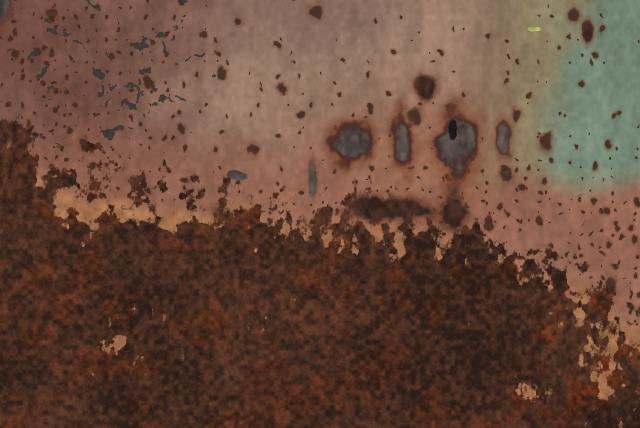
Give the GLSL for this texture, as a Shadertoy shader.

```glsl
#define ROSE_DARK vec3(0.46, 0.31, 0.265)
#define ROSE_PALE vec3(0.58, 0.46, 0.395)
#define ROSE_WARM vec3(0.59, 0.395, 0.32)
#define OLIVE vec3(0.57, 0.51, 0.39)
#define TEAL vec3(0.45, 0.52, 0.45)
#define CREAM vec3(0.66, 0.45, 0.31)
#define RUST_DARK vec3(0.17, 0.115, 0.095)
#define RUST_LIGHT vec3(0.39, 0.235, 0.165)
#define SCAB_GREY vec3(0.33, 0.285, 0.27)
#define SCAB_BROWN vec3(0.25, 0.165, 0.135)
#define EDGE_SHARPNESS 14.0
#define EDGE_SPECKLE 5.0

float hash(vec2 p) {
    vec3 q = fract(p.xyx * 0.1031);
    q += dot(q, q.yzx + 33.33);
    return fract((q.x + q.y) * q.z);
}

float noise(vec2 p) {
    vec2 i = floor(p), f = fract(p);
    f = f * f * (3.0 - 2.0 * f);
    return mix(mix(hash(i), hash(i + vec2(1, 0)), f.x),
               mix(hash(i + vec2(0, 1)), hash(i + vec2(1, 1)), f.x), f.y);
}

float fbm(vec2 p) {
    float sum = 0.0, amp = 0.533;
    for (int i = 0; i < 4; i++) {
        sum += amp * noise(p);
        p = p * 2.03 + 17.3;
        amp *= 0.5;
    }
    return sum;
}

float softBlob(vec2 p, vec2 centre, vec2 radius) {
    vec2 q = (p - centre) / radius;
    return exp(-dot(q, q));
}

// Height of the boundary between paint and bare rust
float rustLine(float x) {
    return 0.5 + 0.15 * exp(-3.0 * x) - 0.25 * pow(max(x - 0.7, 0.0) / 0.8, 2.2);
}

vec3 paintColour(vec2 p) {
    float cloud = fbm(p * 5.0) - 0.5;
    vec3 col = mix(ROSE_DARK, ROSE_PALE, smoothstep(0.0, 0.75, p.x + cloud * 0.5));
    col = mix(col, ROSE_WARM, smoothstep(0.75, 0.53, p.y + cloud * 0.3) * 0.85);
    col = mix(col, vec3(0.55, 0.34, 0.24), 0.55 * softBlob(p, vec2(1.0, 0.65), vec2(0.28, 0.12)));
    float lower = smoothstep(0.53, 0.64, p.y + cloud * 0.12);
    col = mix(col, OLIVE, lower * smoothstep(1.06, 1.25, p.x + cloud * 0.15));
    col = mix(col, TEAL, lower * smoothstep(1.2, 1.38, p.x + cloud * 0.35 - 0.12 * (p.y - 0.75)));
    float streak = fbm(p * vec2(45.0, 12.0)) - 0.5;
    return col * (1.0 + 0.3 * cloud + 0.18 * streak + 0.2 * (fbm(p * 75.0) - 0.5));
}

// Small rust pits, at most one per grid cell
vec3 addPits(vec3 col, vec2 p) {
    float crowd = 0.13 + 0.4 * smoothstep(0.65, 0.1, p.x)
                + 0.5 * softBlob(p, vec2(1.45, 0.45), vec2(0.2, 0.15))
                + 0.25 * softBlob(p, vec2(1.0, 0.55), vec2(0.3, 0.12));
    vec2 warped = p + 0.02 * (vec2(fbm(p * 45.0), fbm(p * 45.0 + 9.0)) - 0.5);
    for (int i = 0; i < 3; i++) {
        float scale = 13.0 * pow(1.75, float(i));
        vec2 g = warped * scale + float(i) * 31.7, id = floor(g);
        vec2 centre = 0.3 + 0.4 * vec2(hash(id + 3.1), hash(id + 8.7));
        float radius = 0.07 + 0.17 * pow(hash(id + 5.3), 2.0);
        float d = length((fract(g) - centre) * vec2(1.0, 0.8)) / radius;
        float present = step(hash(id), crowd);
        col = mix(col, vec3(0.44, 0.26, 0.17), present * 0.5 * smoothstep(1.9, 0.7, d));
        col = mix(col, SCAB_BROWN, present * 0.85 * smoothstep(1.15, 0.65, d));
    }
    return col;
}

// Blue-grey chips where the top coat has flaked off
vec3 addChips(vec3 col, vec2 p) {
    vec2 g = p * 25.0 + 2.5 * (vec2(fbm(p * 28.0), fbm(p * 28.0 + 5.0)) - 0.5);
    vec2 id = floor(g);
    float crowd = 0.5 * softBlob(p, vec2(0.28, 0.83), vec2(0.2, 0.14));
    float d = length((fract(g) - 0.5) * vec2(1.0, 0.75 + hash(id + 2.0)));
    float size = 0.2 + 0.18 * hash(id + 4.0);
    float chip = step(hash(id + 12.0), crowd) * smoothstep(size, size - 0.09, d);
    return mix(col, vec3(0.23, 0.22, 0.21), 0.9 * chip);
}

vec3 addScab(vec3 col, vec2 p, vec2 centre, vec2 radius, vec3 core, float halo) {
    float d = length((p - centre) / radius) + 1.3 * (fbm(p * 30.0) - 0.5);
    col = mix(col, vec3(0.46, 0.26, 0.17), halo * 0.75 * smoothstep(2.1, 1.0, d));
    col = mix(col, vec3(0.29, 0.17, 0.145), halo * smoothstep(1.45, 1.0, d));
    vec3 crust = core * (0.6 + 0.8 * fbm(p * vec2(70.0, 50.0)));
    return mix(col, crust, smoothstep(1.1, 0.8, d));
}

vec3 rustColour(vec2 p) {
    float grain = fbm(p * 85.0), cloud = fbm(p * 7.0 + 4.0);
    float tone = 0.44 + 1.5 * (grain - 0.5) + 0.8 * (cloud - 0.5);
    tone -= 0.18 * softBlob(p, vec2(1.08, 0.33), vec2(0.25, 0.15));
    vec3 col = mix(RUST_DARK, RUST_LIGHT, clamp(tone, 0.0, 1.0));
    float ember = smoothstep(0.48, 0.7, fbm(p * 14.0 + 20.0)) * (0.4 + 0.5 * smoothstep(0.8, 1.4, p.x));
    return mix(col, col * vec3(1.35, 1.0, 0.75), ember);
}

void mainImage(out vec4 fragColor, in vec2 fragCoord) {
    vec2 p = fragCoord / iResolution.y;
    vec3 col = addChips(addPits(paintColour(p), p), p);

    // Rust coverage, thinned where the cream undercoat shows
    float depth = rustLine(p.x) - p.y + 0.07 * (fbm(p * 9.0) - 0.5);
    float band = exp(-pow((depth - 0.075) / 0.065, 2.0));
    float bare = band * (0.55 + 0.75 * smoothstep(0.5, 0.1, p.x)) * smoothstep(1.15, 0.85, p.x);
    bare += 1.3 * softBlob(p, vec2(0.28, 0.21), vec2(0.11, 0.08));
    bare += 0.9 * softBlob(p, vec2(0.62, 0.25), vec2(0.08, 0.06));
    bare += 1.3 * softBlob(p, vec2(1.24, 0.09), vec2(0.06, 0.04));
    bare += 1.4 * softBlob(p, vec2(1.44, 0.13), vec2(0.07, 0.12));
    bare += 0.9 * softBlob(p, vec2(1.34, 0.24), vec2(0.05, 0.12));
    float speckle = mix(fbm(p * vec2(42.0, 26.0)), fbm(p * 70.0 + 7.0), 0.35) - 0.5;
    float cover = min(depth * EDGE_SHARPNESS, 1.65) - bare + EDGE_SPECKLE * speckle;
    cover += 1.2 * exp(-pow(p.x / 0.11, 2.0)) * smoothstep(0.97, 0.72, p.y);
    col = mix(col, CREAM * (0.75 + 0.45 * fbm(p * 50.0)), smoothstep(0.0, 0.06, depth));
    col = mix(col, rustColour(p), smoothstep(-0.2, 0.3, cover));

    // Large scabs, then the smaller scars around them
    col = addScab(col, p, vec2(0.82, 0.664), vec2(0.034, 0.042), SCAB_GREY, 1.0);
    col = addScab(col, p, vec2(0.94, 0.664), vec2(0.021, 0.053), SCAB_GREY, 1.0);
    col = addScab(col, p, vec2(1.07, 0.67), vec2(0.038, 0.06), SCAB_GREY, 1.0);
    col = addScab(col, p, vec2(1.058, 0.7), vec2(0.012, 0.024), vec3(0.09), 0.0);
    col = addScab(col, p, vec2(1.175, 0.67), vec2(0.014, 0.036), SCAB_GREY, 0.8);
    col = addScab(col, p, vec2(0.997, 0.8), vec2(0.02, 0.024), SCAB_BROWN, 0.7);
    col = addScab(col, p, vec2(0.918, 0.514), vec2(0.08, 0.026), SCAB_BROWN, 0.5);
    col = addScab(col, p, vec2(1.06, 0.51), vec2(0.025, 0.038), SCAB_BROWN, 0.5);
    col = addScab(col, p, vec2(1.373, 0.926), vec2(0.01, 0.023), SCAB_BROWN, 0.8);
    col = addScab(col, p, vec2(0.557, 0.59), vec2(0.024, 0.012), SCAB_GREY, 0.0);
    col = addScab(col, p, vec2(0.73, 0.59), vec2(0.009, 0.038), SCAB_GREY, 0.3);
    col = addScab(col, p, vec2(0.0, 0.98), vec2(0.02, 0.035), vec3(0.3, 0.29, 0.27), 0.5);
    col = addScab(col, p, vec2(1.244, 0.932), vec2(0.016, 0.006), vec3(0.68, 0.7, 0.36), 0.0);
    fragColor = vec4(col, 1.0);
}
```
